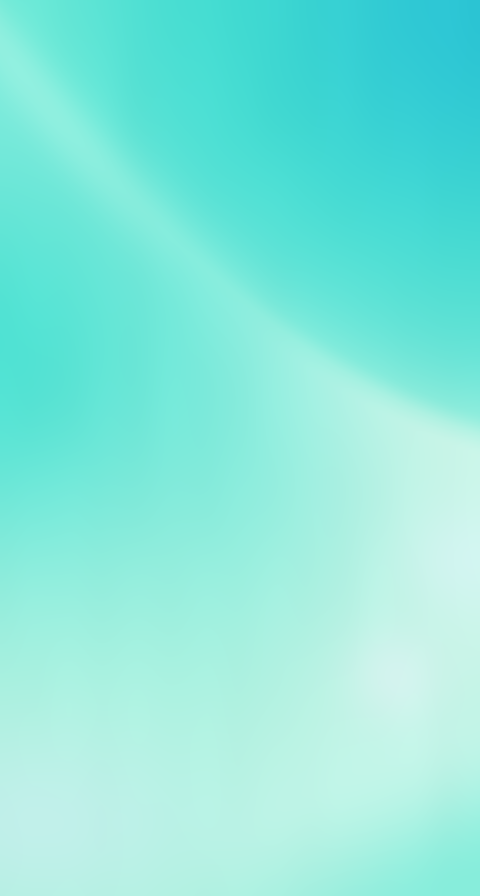
Reproduce this background procedurally as a Shadertoy shader.

```glsl
float hash(vec2 p) {
    return fract(sin(dot(p, vec2(127.1, 311.7))) * 43758.5453);
}

float valueNoise(vec2 p) {
    vec2 i = floor(p), f = fract(p);
    f = f * f * (3.0 - 2.0 * f);
    return mix(mix(hash(i), hash(i + vec2(1, 0)), f.x),
               mix(hash(i + vec2(0, 1)), hash(i + vec2(1, 1)), f.x), f.y);
}

// Soft elliptical falloff
float glow(vec2 p, vec2 center, vec2 size) {
    vec2 d = (p - center) / size;
    return exp(-dot(d, d));
}

// Teal field above the ridge, paler at the left and along the edge
vec3 upperField(vec2 uv, float rise) {
    vec3 teal = vec3(0.25, 0.86, 0.82);
    vec3 edge = mix(vec3(0.44, 0.91, 0.85), vec3(0.62, 0.94, 0.87), uv.x);
    float fade = exp(-max(rise, 0.0) / mix(0.065, 0.105, uv.x));
    vec3 color = mix(teal, edge, fade);
    color = mix(color, vec3(0.47, 0.93, 0.85), 0.75 * exp(-pow(uv.x / 0.28, 2.0)));
    float corner = length((uv - 1.0) * vec2(1.0, 1.7));
    return mix(color, vec3(0.17, 0.77, 0.83), smoothstep(0.6, 0.0, corner));
}

// Mint field below the ridge with its pools of light
vec3 lowerField(vec2 uv) {
    vec3 color = mix(vec3(0.50, 0.92, 0.86), vec3(0.69, 0.95, 0.88),
                     smoothstep(0.6, 0.13, uv.y));
    color = mix(color, vec3(0.28, 0.88, 0.82),
                0.87 * glow(uv, vec2(-0.02, 0.61), vec2(0.33, 0.19)));

    // Pale right side
    color = mix(color, vec3(0.79, 0.96, 0.91), smoothstep(0.38, 0.98, uv.x + 0.04 * sin(uv.y * 12.0)));

    // Lower diagonal fold
    float fold = 0.10 + 0.23 * (uv.x - 0.6) - uv.y;
    color = mix(color, vec3(0.75, 0.96, 0.91),
                0.6 * exp(-pow(fold / 0.06, 2.0)) * smoothstep(0.3, 0.65, uv.x));
    color = mix(color, vec3(0.53, 0.93, 0.86),
                smoothstep(-0.01, 0.17, fold) * smoothstep(0.2, 0.95, uv.x));

    // Bright spots and the lower left pool
    color = mix(color, vec3(0.84, 0.95, 0.94), 0.8 * glow(uv, vec2(0.82, 0.245), vec2(0.09, 0.05)));
    color = mix(color, vec3(0.83, 0.96, 0.95), 0.8 * glow(uv, vec2(0.97, 0.375), vec2(0.12, 0.06)));
    return mix(color, vec3(0.76, 0.94, 0.92), 0.95 * glow(uv, vec2(0.06, 0.08), vec2(0.36, 0.10)));
}

void mainImage(out vec4 fragColor, in vec2 fragCoord) {
    vec2 uv = fragCoord / iResolution.xy;

    // Curved ridge sweeping down from the upper left
    float ridge = 0.95 - 0.70 * uv.x + 0.265 * uv.x * uv.x;
    float rise = uv.y - ridge;
    float softness = mix(0.06, 0.025, smoothstep(0.0, 0.6, uv.x));
    vec3 color = mix(lowerField(uv), upperField(uv, rise),
                     smoothstep(-softness, softness, rise));

    // Light along the ridge, fading to the right
    float sheen = exp(-pow(rise / 0.05, 2.0)) * smoothstep(0.65, 0.0, uv.x);
    color = mix(color, vec3(0.62, 0.95, 0.89), 0.65 * sheen);

    // Faint mottling
    color += 0.012 * (valueNoise(uv * vec2(14.0, 9.0)) - 0.5);
    fragColor = vec4(clamp(color, 0.0, 1.0), 1.0);
}
```
